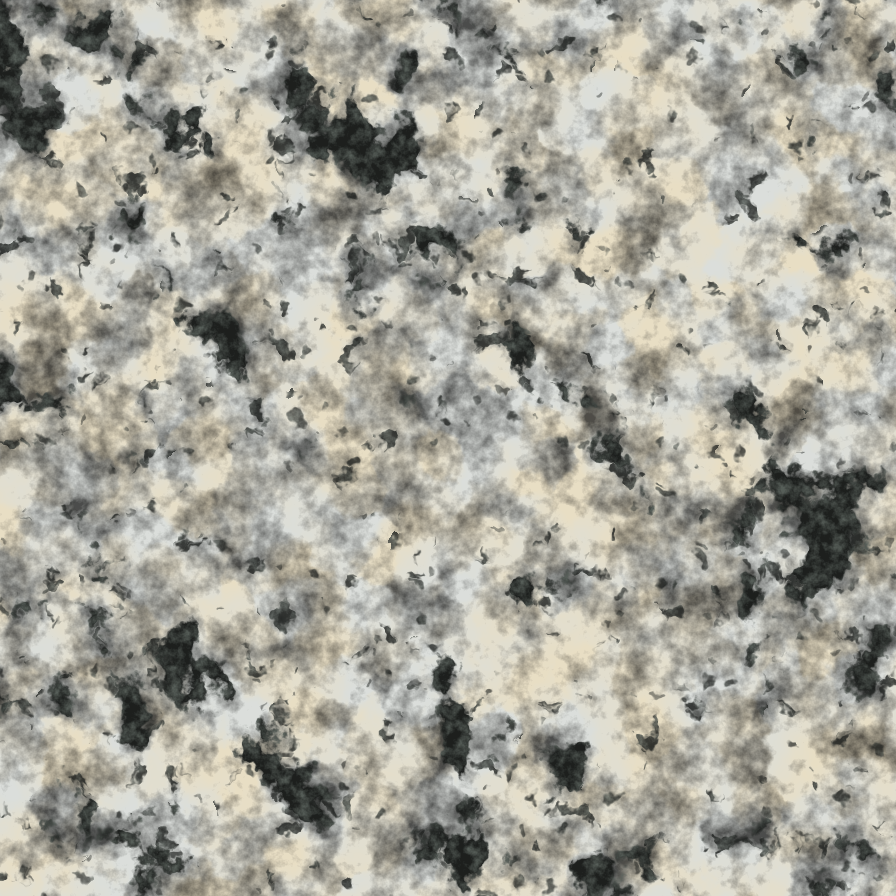
Reproduce this texture procedurally as a WebGL 1 fragment shader.

```glsl
precision highp float;
// Polished pale granite: cream and grey feldspar, dark mica clusters and fine specks.

uniform vec2 u_resolution;

const vec3 WARM_TINT = vec3(1.045, 1.0, 0.885);
const vec3 COOL_TINT = vec3(0.985, 1.0, 0.985);
const vec3 MICA_TINT = vec3(0.94, 1.02, 0.96);

vec2 hash2(vec2 p) {
  vec3 q = fract(p.xyx * vec3(0.1031, 0.1030, 0.0973));
  q += dot(q, q.yzx + 33.33);
  return fract((q.xx + q.yz) * q.zy);
}

float cornerSlope(vec2 cell, vec2 corner, vec2 f) {
  float angle = 6.2832 * hash2(cell + corner).x;
  return dot(vec2(cos(angle), sin(angle)), f - corner);
}

float gradientNoise(vec2 p) {
  vec2 cell = floor(p);
  vec2 f = fract(p);
  vec2 w = f * f * f * (f * (f * 6.0 - 15.0) + 10.0);
  float low = mix(cornerSlope(cell, vec2(0.0), f), cornerSlope(cell, vec2(1.0, 0.0), f), w.x);
  float high = mix(cornerSlope(cell, vec2(0.0, 1.0), f), cornerSlope(cell, vec2(1.0), f), w.x);
  return mix(low, high, w.y);
}

float fbm(vec2 p, float gain) {
  float sum = 0.0;
  float amplitude = 0.5;
  for (int i = 0; i < 4; i++) {
    sum += amplitude * gradientNoise(p);
    p = mat2(1.6, 1.2, -1.2, 1.6) * p + 17.3;
    amplitude *= gain;
  }
  return sum;
}

// Soft Voronoi grains: x is the grain's random tone, y its random hue.
vec2 softGrains(vec2 p, float sharpness) {
  vec2 cell = floor(p);
  vec2 sum = vec2(0.0);
  float total = 0.0;
  for (int y = -1; y <= 1; y++) {
    for (int x = -1; x <= 1; x++) {
      vec2 id = cell + vec2(float(x), float(y));
      vec2 offset = id + hash2(id) - p;
      float weight = exp(-sharpness * dot(offset, offset));
      sum += weight * hash2(id + 71.7);
      total += weight;
    }
  }
  return sum / total;
}

// Scattered small round flecks; density is the share of cells that hold one.
float specks(vec2 p, float density) {
  vec2 cell = floor(p);
  float cover = 0.0;
  for (int y = -1; y <= 1; y++) {
    for (int x = -1; x <= 1; x++) {
      vec2 id = cell + vec2(float(x), float(y));
      vec2 traits = hash2(id + 133.1);
      float radius = mix(0.1, 0.24, traits.y);
      float dist = length(id + hash2(id + 9.4) - p);
      float fleck = 1.0 - smoothstep(radius * 0.5, radius * 1.3, dist);
      cover = max(cover, fleck * step(traits.x, density) * mix(0.5, 1.0, traits.y));
    }
  }
  return cover;
}

void main() {
  vec2 p = gl_FragCoord.xy / min(u_resolution.x, u_resolution.y) + 3.7;

  // Ragged displacement shared by all grain borders
  vec2 warp = vec2(fbm(p * 24.0, 0.6), fbm(p * 24.0 + 53.0, 0.6));
  vec2 q = p + 0.03 * warp;

  // Pale feldspar and grey quartz
  vec2 grain = softGrains(q * 23.0, 9.0);
  float mottle = fbm(p * 19.0 + 5.0, 0.6);
  float fine = fbm(p * 62.0 + 31.0, 0.6);
  float tone = 0.742 + 0.34 * (grain.x - 0.5) + 0.62 * mottle + 0.42 * fine;

  // Mica field, gathered into clusters, with a smoky halo around it
  float mica = fbm(q * vec2(12.0, 10.0) + 40.0, 0.5) + 0.3 * gradientNoise(p * 4.0 + 8.0);
  tone -= 0.15 * smoothstep(0.04, 0.2, mica);
  tone = clamp(tone, 0.3, 0.87);

  // Warm cream against cool grey
  float warmth = clamp(0.5 + 0.9 * (grain.y - 0.5) + 1.6 * fbm(p * 11.0 + 90.0, 0.5)
                       - 2.0 * max(mica, 0.0), 0.0, 1.0);
  vec3 color = tone * mix(COOL_TINT, WARM_TINT, warmth);

  // Dark minerals: large clusters, small chips and round specks
  float cluster = smoothstep(0.175, 0.245, mica + 0.15 * fine);
  float chip = 0.8 * smoothstep(0.19, 0.29, fbm(q * 27.0 + 12.0, 0.5) + 0.3 * mica);
  float fleck = 0.8 * specks(q * 36.0, 0.24 + 0.6 * mica);
  float dark = max(cluster, max(chip, fleck));
  vec3 micaColor = MICA_TINT * clamp(0.18 + 0.45 * fine, 0.12, 0.36);

  gl_FragColor = vec4(mix(color, micaColor, dark), 1.0);
}
```
